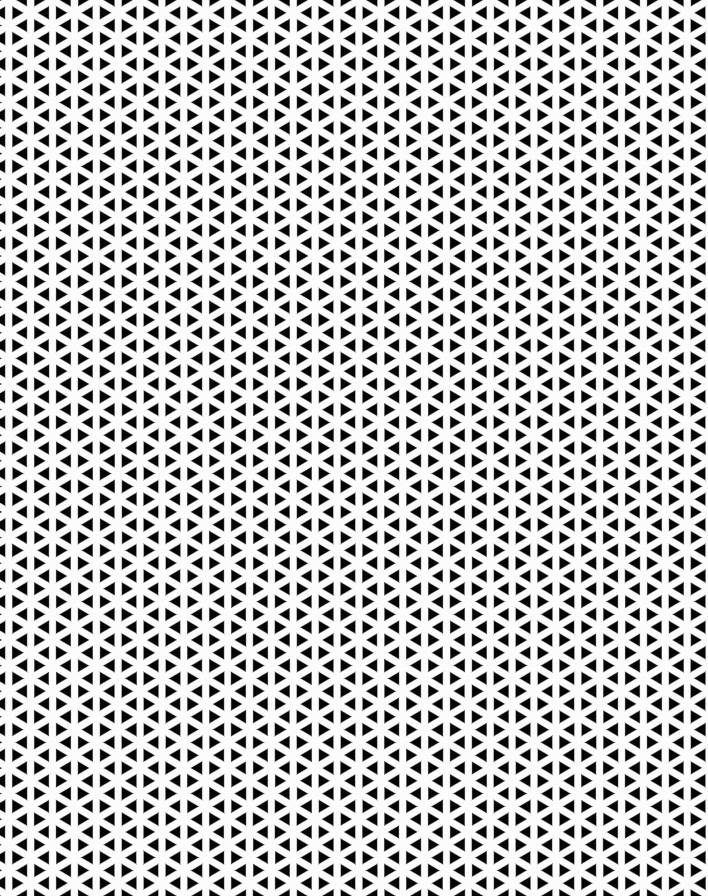
Reproduce this pattern procedurally as a Shadertoy shader.

```glsl
// Small black triangles on white, set in upright strips: each strip alternates
// right- and left-pointing ones, and neighbouring strips swap direction, so
// the white gaps form a triangular lattice. A sine hash varies the print a bit.

const float STRIPS = 32.35;        // strips across the canvas
const float ROWS = 70.0;           // triangle rows down, two per repeat
const float FIRST_LINE = 0.40;     // first strip boundary, in strips
const float ROW_HEIGHT = 0.57735;  // row pitch over strip width, equilateral
const float INRADIUS = 0.169;      // triangle inradius, in strip widths
const float WEAR = 0.012;          // size and position variation
const vec3 PAPER = vec3(0.99);
const vec3 INK = vec3(0.02);

float hash(vec2 p) {
    return fract(sin(dot(p, vec2(127.1, 311.7))) * 43758.5453);
}

// Signed distance to an equilateral triangle pointing along +x
float triangleDistance(vec2 p, float inradius) {
    return max(-p.x, dot(vec2(p.x, abs(p.y)), vec2(0.5, 0.866))) - inradius;
}

// Nearest triangle facing one way (+1 right, -1 left) on rows of one parity
float stripDistance(float x, float y, float strip, float parity, float facing) {
    float row = 2.0 * floor((y - parity) * 0.5 + 0.5) + parity;
    vec2 cell = vec2(strip, row);
    vec2 p = vec2((x - 0.5) * facing + 1.0 / 6.0, (y - row) * ROW_HEIGHT);
    vec2 shift = vec2(hash(cell + 3.7), hash(cell + 8.3)) - 0.5;
    float size = INRADIUS + WEAR * (hash(cell) - 0.5);
    return triangleDistance(p - WEAR * shift, size);
}

void mainImage(out vec4 fragColor, in vec2 fragCoord) {
    vec2 uv = fragCoord / iResolution.xy;

    // Strip and row coordinates, rows counted from the top
    float x = uv.x * STRIPS - FIRST_LINE;
    float y = (1.0 - uv.y) * ROWS;
    float strip = floor(x);
    float parity = mod(strip + 1.0, 2.0);

    // Both directions within the strip
    float right = stripDistance(x - strip, y, strip, parity, 1.0);
    float left = stripDistance(x - strip, y, strip, 1.0 - parity, -1.0);
    float d = min(right, left);

    // Soft printed edge, never thinner than a pixel
    float edge = max(0.62 * STRIPS / iResolution.x, 0.04);
    float ink = 1.0 - smoothstep(-edge, edge, d);
    fragColor = vec4(mix(PAPER, INK, ink), 1.0);
}
```
